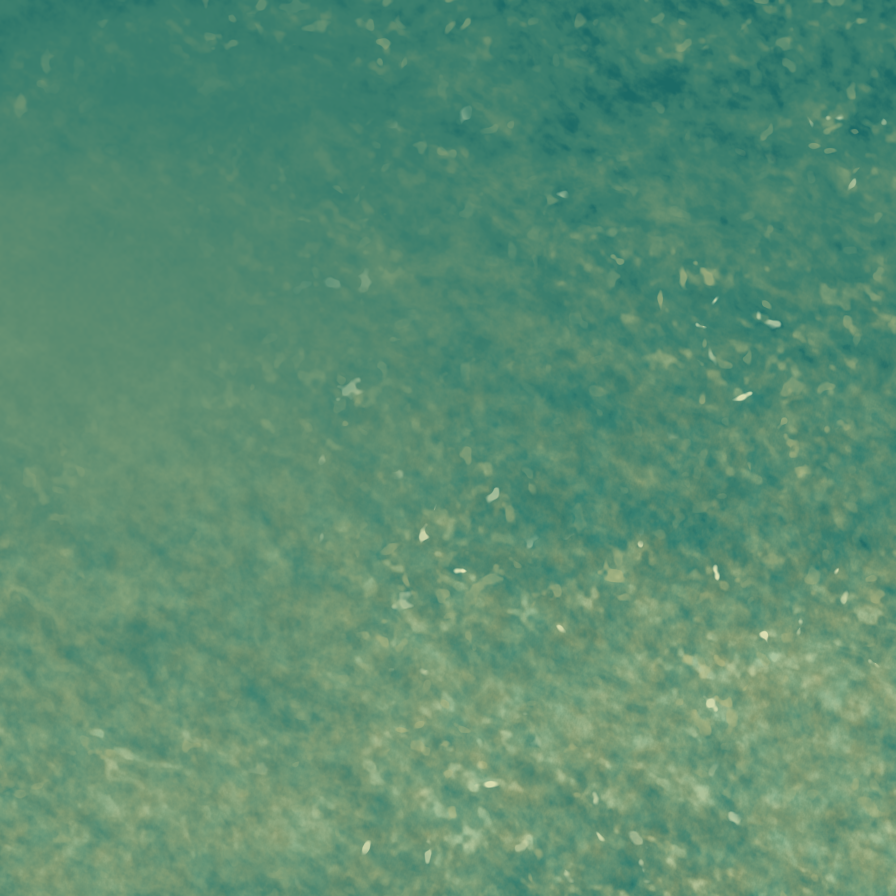
Write a WebGL 1 fragment shader that draws this texture.

```glsl
precision highp float;

uniform vec2 u_resolution;

float hash(vec2 p) {
  return fract(sin(dot(p, vec2(127.1, 311.7))) * 43758.5453);
}

float noise(vec2 p) {
  vec2 cell = floor(p), f = fract(p);
  f = f * f * (3.0 - 2.0 * f);
  return mix(mix(hash(cell), hash(cell + vec2(1.0, 0.0)), f.x),
             mix(hash(cell + vec2(0.0, 1.0)), hash(cell + 1.0), f.x), f.y);
}

// Layered noise, centred on zero
float fbm(vec2 p) {
  float sum = 0.0, amplitude = 0.5;
  for (int i = 0; i < 4; i++) {
    sum += amplitude * (noise(p) - 0.5);
    p = mat2(1.6, 1.2, -1.2, 1.6) * p + 17.3;
    amplitude *= 0.6;
  }
  return sum;
}

// Soft round patch of light or shade
float blob(vec2 p, vec2 center, vec2 size) {
  vec2 d = (p - center) / size;
  return exp(-dot(d, d));
}

// Water tones from deep teal to pale sandy green
vec3 waterColor(float tone) {
  vec3 c = mix(vec3(0.11, 0.42, 0.40), vec3(0.23, 0.50, 0.43), smoothstep(0.08, 0.23, tone));
  c = mix(c, vec3(0.36, 0.55, 0.44), clamp((tone - 0.23) / 0.13, 0.0, 1.0));
  c = mix(c, vec3(0.49, 0.62, 0.47), clamp((tone - 0.36) / 0.13, 0.0, 1.0));
  return mix(c, vec3(0.68, 0.76, 0.60), clamp((tone - 0.49) / 0.19, 0.0, 1.0));
}

// Scattered ragged specks, at most one per grid cell
float glints(vec2 p, float grid, float chance, float radius) {
  vec2 home = floor(p * grid);
  float ragged = 2.2 * (noise(p * 130.0) - 0.5);
  float light = 0.0;
  for (int j = -1; j <= 1; j++) {
    for (int i = -1; i <= 1; i++) {
      vec2 cell = home + vec2(float(i), float(j));
      vec2 center = cell + 0.2 + 0.6 * vec2(hash(cell + 3.7), hash(cell + 8.1));
      float angle = 6.283 * hash(cell + 21.4);
      vec2 d = p - center / grid;
      d = vec2(d.x * cos(angle) + d.y * sin(angle), d.y * cos(angle) - d.x * sin(angle));
      float reach = length(d * vec2(0.7, 1.5)) / (radius * mix(0.5, 1.3, hash(cell + 5.9))) + ragged;
      float present = step(hash(cell + 13.2), chance);
      light = max(light, present * (1.0 - smoothstep(0.3, 1.2, reach)) * mix(0.4, 1.0, hash(cell + 31.0)));
    }
  }
  return light;
}

void main() {
  vec2 p = gl_FragCoord.xy / u_resolution;
  vec2 warp = vec2(fbm(p * 7.0), fbm(p * 7.0 + 41.0));

  // Depth gradient, with broad bright and dark drifts
  float tone = mix(0.43, 0.345, smoothstep(0.05, 0.52, p.y));
  tone -= 0.14 * smoothstep(0.48, 1.02, p.y);
  tone += 0.15 * fbm(p * vec2(3.5, 7.0) + warp + 5.0);
  tone -= 0.06 * blob(p, vec2(0.85, 0.67), vec2(0.28, 0.06));
  tone -= 0.06 * blob(p, vec2(0.75, 0.88), vec2(0.25, 0.05));
  tone -= 0.04 * blob(p, vec2(0.6, 0.45), vec2(0.2, 0.06));
  tone += 0.05 * blob(p, vec2(0.85, 0.22), vec2(0.3, 0.1));

  // Smooth haze on the left hides the bed
  float haze = blob(p, vec2(0.06, 0.64), vec2(0.36, 0.26));
  float bed = 1.0 - smoothstep(0.35, 0.85, p.y);
  float side = smoothstep(0.25, 0.75, p.x);
  float clarity = mix(0.5 + 0.5 * side, 0.8 + 0.25 * side, bed) * (1.0 - 0.85 * haze);
  tone += 0.05 * haze;

  // Ripples stretched sideways far off, rounder mottling close by
  vec2 slant = p + vec2(0.3 * p.y, 0.3 * p.x);
  float ripples = fbm(p * vec2(12.0, 32.0) + warp * 2.0);
  float mottling = fbm(slant * vec2(33.0, 42.0) + warp * 2.0);
  float grain = fbm(p * vec2(88.0, 76.0) + 9.0);
  tone += clarity * (mix(0.22, 0.14, bed) * ripples + mix(0.20, 0.25, bed) * mottling + mix(0.11, 0.24, bed) * grain);

  // Small pale flecks and dark pits gathered in loose patches
  float patches = smoothstep(-0.15, 0.18, fbm(p * vec2(6.0, 9.0) + warp + 23.0));
  float speckle = 0.6 * noise(slant * vec2(58.0, 76.0) + warp * 2.0) + 0.4 * noise(p * vec2(125.0, 110.0));
  float flecks = smoothstep(0.56, 0.85, speckle) * (0.25 + 0.75 * patches);
  float pits = smoothstep(0.42, 0.15, speckle);
  tone += clarity * (0.19 * flecks - 0.06 * pits);
  tone += 0.02 * (noise(p * 210.0) - 0.5);
  vec3 color = waterColor(tone);

  // Sandy and grey-green tints vary over the bed
  color += vec3(0.05, -0.01, -0.03) * clarity * bed * fbm(p * 45.0 + 70.0) * 2.0;

  // Warm dull specks and sharp sun glints
  float sunPath = smoothstep(0.35, 0.65, p.x + 0.2 * (1.0 - p.y)) * (1.0 - smoothstep(0.83, 0.96, p.y));
  float dull = glints(p + 0.37, 42.0, 0.25, 0.0075) * clarity * (0.3 + 0.7 * patches);
  float sharp = glints(p, 26.0, 0.17, 0.007) * sunPath * smoothstep(0.05, 0.5, patches);
  color = mix(color, vec3(0.74, 0.74, 0.52), 0.6 * dull);
  color = mix(color, vec3(0.93, 0.92, 0.74), 0.95 * sharp);

  gl_FragColor = vec4(color, 1.0);
}
```
